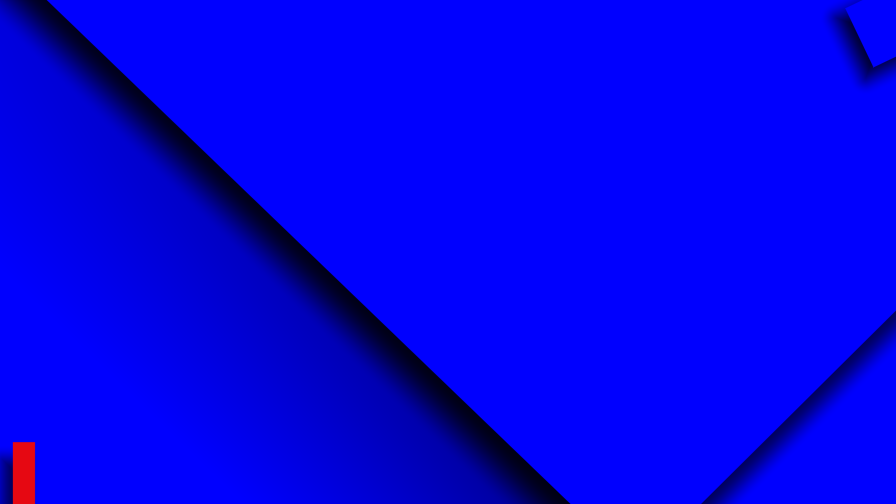
This background is drawn by a Shadertoy shader. Its source:

```glsl
// Flat blue paper sheets stacked over each other, with soft drop shadows.
// Each sheet is a half-plane or a rotated box given by a signed distance;
// shadows are smooth falloffs of those distances. Units: canvas height = 1.

const vec3 BLUE = vec3(0.0, 0.0, 1.0);
const vec3 RED = vec3(0.9, 0.03, 0.07);

// Signed distance to the line a-b, positive on its right-hand side
float lineDistance(vec2 p, vec2 a, vec2 b) {
    vec2 dir = normalize(b - a);
    return dot(p - a, vec2(dir.y, -dir.x));
}

// Fraction of the way along a-b
float lineFraction(vec2 p, vec2 a, vec2 b) {
    vec2 span = b - a;
    return clamp(dot(p - a, span) / dot(span, span), 0.0, 1.0);
}

// Signed distance to a box turned by an angle, negative inside
float boxDistance(vec2 p, vec2 center, vec2 halfSize, float angle) {
    vec2 axis = vec2(cos(angle), sin(angle));
    vec2 q = p - center;
    q = abs(vec2(dot(q, axis), dot(q, vec2(-axis.y, axis.x)))) - halfSize;
    return length(max(q, 0.0)) + min(max(q.x, q.y), 0.0);
}

// Antialiased coverage of the region where d is negative
float coverage(float d) {
    float pixel = 1.0 / iResolution.y;
    return 1.0 - smoothstep(-0.7 * pixel, 0.7 * pixel, d);
}

// Brightness left by a shadow fading between two distances
float shade(float d, float near, float far, float strength) {
    return 1.0 - strength * (1.0 - smoothstep(near, far, d));
}

void mainImage(out vec4 fragColor, in vec2 fragCoord) {
    vec2 p = fragCoord / iResolution.y;

    // Lower left sheet: broad gradient plus a tight shadow by the diagonal
    vec2 top = vec2(0.0926, 1.0);
    vec2 bottom = vec2(1.132, 0.0);
    float leftEdge = lineDistance(p, top, bottom);
    float depth = 0.17 + 0.3 * lineFraction(p, top, bottom);
    float leftLight = 1.0 - depth * clamp(1.0 - leftEdge / 0.45, 0.0, 1.0);
    leftLight *= shade(leftEdge, 0.0, 0.1, 0.86);

    // Lower right sheet under the main one
    float rightEdge = lineDistance(p, vec2(1.391, 0.0), vec2(1.778, 0.384));
    float rightLight = shade(rightEdge, -0.005, 0.06, 0.65);

    // Main sheet lies above both
    float light = mix(leftLight, 1.0, coverage(leftEdge));
    light *= mix(rightLight, 1.0, coverage(rightEdge));

    // Tilted card in the upper right corner
    vec2 cardCenter = vec2(1.789, 0.965);
    vec2 cardHalf = vec2(0.093, 0.065);
    float cardTilt = 0.446;
    float card = boxDistance(p, cardCenter, cardHalf, cardTilt);
    float cardShadow = boxDistance(p, cardCenter - vec2(0.015, 0.02), cardHalf, cardTilt);
    light *= shade(cardShadow, -0.03, 0.036, 0.82);
    light = mix(light, 1.0, coverage(card));

    // Small upright bar in the lower left corner
    vec2 barCenter = vec2(0.0475, 0.03);
    vec2 barHalf = vec2(0.022, 0.0927);
    float bar = boxDistance(p, barCenter, barHalf, 0.0);
    float barShadow = boxDistance(p, barCenter - vec2(0.02, 0.035), barHalf, 0.0);
    light *= shade(barShadow, -0.025, 0.03, 0.65);

    fragColor = vec4(mix(BLUE * light, RED, coverage(bar)), 1.0);
}
```
